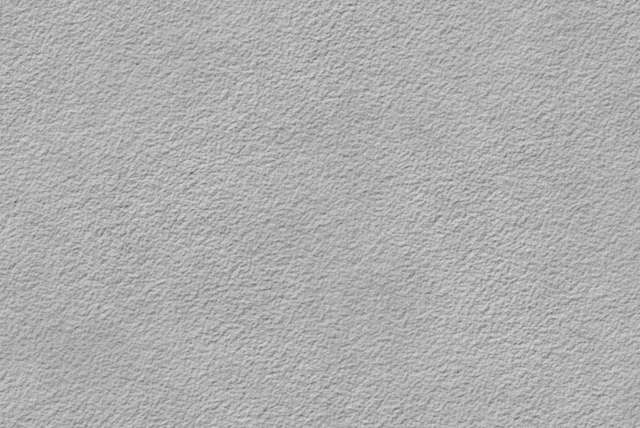
A WebGL 1 fragment shader for this texture:

```glsl
precision highp float;

// Fine grey stucco wall: a layered gradient-noise relief, slightly stretched
// along a rising diagonal, is lit from the upper left by height differences.
// Faint broad mottling and a few small dark pits complete the surface.

uniform vec2 u_resolution;

const float TAU = 6.2831853;
const vec3 PLASTER = vec3(0.685);
const vec2 LIGHT_DIRECTION = vec2(-0.45, 0.89);
const float LIGHT_STEP = 0.0031;   // distance between compared heights
const float RELIEF_GAIN = 3.8;     // brings the slope to unit deviation
const float RELIEF_CONTRAST = 0.070;
const float GRAIN_ANGLE = 0.36;
const float GRAIN_STRETCH = 1.14;

float hash(vec2 cell) {
  vec3 q = fract(vec3(cell.xyx) * vec3(0.1031, 0.1030, 0.0973));
  q += dot(q, q.yzx + 33.33);
  return fract((q.x + q.y) * q.z);
}

vec2 rotate(vec2 p, float angle) {
  float c = cos(angle);
  float s = sin(angle);
  return vec2(c * p.x + s * p.y, c * p.y - s * p.x);
}

// Slope contribution of one lattice corner.
float corner(vec2 cell, vec2 offset) {
  float angle = TAU * hash(cell);
  return dot(vec2(cos(angle), sin(angle)), offset);
}

float gradientNoise(vec2 p) {
  vec2 i = floor(p);
  vec2 f = p - i;
  vec2 w = f * f * f * (f * (f * 6.0 - 15.0) + 10.0);
  vec2 e = vec2(1.0, 0.0);
  float low = mix(corner(i, f), corner(i + e.xy, f - e.xy), w.x);
  float high = mix(corner(i + e.yx, f - e.yx), corner(i + e.xx, f - e.xx), w.x);
  return mix(low, high, w.y);
}

// Height of the plaster: lumps, grains and fine grit.
float plasterHeight(vec2 p) {
  vec2 q = rotate(p, GRAIN_ANGLE) / vec2(GRAIN_STRETCH, 1.0);
  float lumps = 0.62 * gradientNoise(q * 52.0 + 11.0);
  float grains = 0.76 * gradientNoise(rotate(q, 0.5) * 106.0 + 37.0);
  float grit = 0.45 * gradientNoise(rotate(q, 0.9) * 176.0 + 71.0);
  return lumps + grains + grit;
}

// Slope towards the light, with highlights compressed and shadows deepened.
float reliefLight(vec2 p) {
  float ahead = plasterHeight(p + LIGHT_DIRECTION * LIGHT_STEP);
  float slope = RELIEF_GAIN * (plasterHeight(p) - ahead);
  slope = clamp(slope, -3.4, 3.4);
  return slope - 0.12 * slope * slope;
}

// Sparse, irregular pits, one candidate in each cell.
float pits(vec2 p, float density, float share) {
  vec2 q = rotate(p, GRAIN_ANGLE) * density;
  vec2 cell = floor(q);
  float present = step(hash(cell + 19.0), share);
  vec2 center = 0.25 + 0.5 * vec2(hash(cell + 43.0), hash(cell + 89.0));
  vec2 offset = (q - cell - center) / vec2(1.4, 0.8);
  float radius = mix(0.05, 0.13, hash(cell + 61.0));
  float edge = length(offset) + 0.06 * gradientNoise(q * 7.0);
  return present * (1.0 - smoothstep(0.3 * radius, radius, edge));
}

void main() {
  vec2 p = gl_FragCoord.xy / u_resolution.y;

  // Broad uneven lighting.
  float mottling = 0.024 * gradientNoise(p * 2.3 + 5.0);
  mottling += 0.022 * gradientNoise(p * 8.0 + 23.0);
  mottling += 0.026 * gradientNoise(p * 20.0 + 67.0);

  // Roughness drifts gently over the wall.
  float roughness = 1.0 + 0.3 * gradientNoise(p * 3.0 + 51.0);

  float tone = mottling + RELIEF_CONTRAST * roughness * reliefLight(p);
  tone -= 0.14 * pits(p, 26.0, 0.08);
  gl_FragColor = vec4(clamp(PLASTER + tone, 0.0, 1.0), 1.0);
}
```
